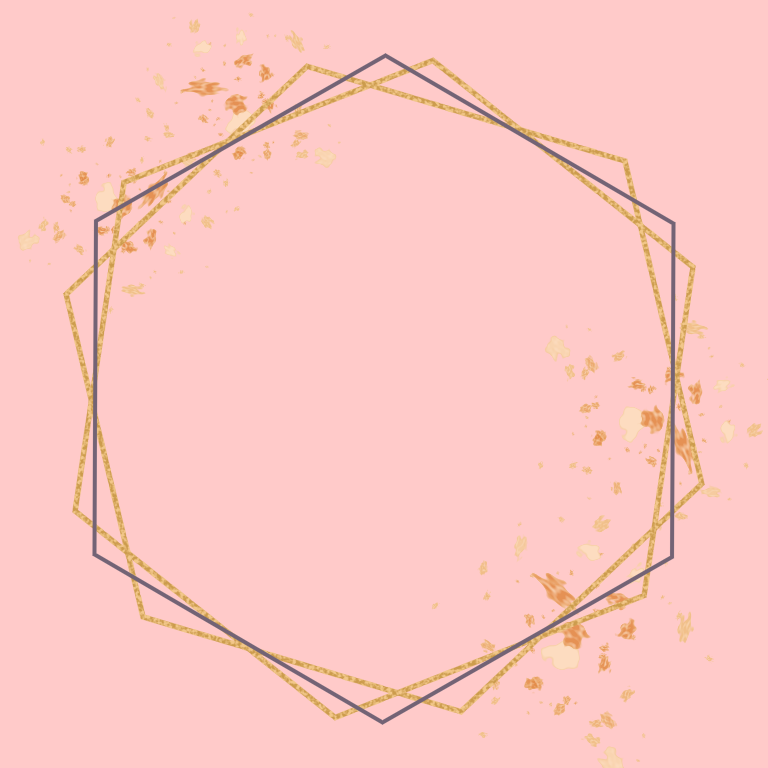
Give the GLSL for this background, as a WebGL 1 fragment shader.

```glsl
precision highp float;
// Three overlapping hexagon outlines, two of them glittering gold, with splatters of gold leaf on pink.
uniform vec2 u_resolution;

const vec3 ORANGE = vec3(0.89, 0.55, 0.29);
const vec3 GOLD = vec3(0.94, 0.75, 0.52);
const vec3 CREAM = vec3(0.99, 0.87, 0.75);

float hash(float n) {
  return fract(sin(n * 12.9898) * 4375.85);
}

vec2 gradient(vec2 cell) {
  float angle = 6.2832 * fract(sin(dot(cell, vec2(127.1, 311.7))) * 4375.85);
  return vec2(cos(angle), sin(angle));
}

float gradientNoise(vec2 p) {
  vec2 i = floor(p), f = fract(p);
  vec2 u = f * f * (3.0 - 2.0 * f), e = vec2(1.0, 0.0);
  float low = mix(dot(gradient(i), f), dot(gradient(i + e), f - e), u.x);
  float high = mix(dot(gradient(i + e.yx), f - e.yx), dot(gradient(i + 1.0), f - 1.0), u.x);
  return mix(low, high, u.y);
}

vec2 rotate(vec2 p, float angle) {
  float c = cos(angle), s = sin(angle);
  return vec2(c * p.x - s * p.y, s * p.x + c * p.y);
}

// Signed distance to the sides of a hexagon with one corner turned from the top
float hexagon(vec2 p, float apothem, float turn) {
  float sector = mod(atan(p.x, p.y) + turn, 1.047198) - 0.523599;
  return length(p) * cos(sector) - apothem;
}

float stroke(float d, float halfWidth, float pixel) {
  return 1.0 - smoothstep(halfWidth - pixel * 0.7, halfWidth + pixel * 0.7, abs(d));
}

// One torn, mottled piece of leaf
void flake(inout vec3 color, vec2 p, vec2 center, vec2 size, float tilt, vec3 tint, float soft) {
  vec2 q = rotate(p - center, -tilt) / size;
  if (dot(q, q) > 6.0) return;
  float torn = gradientNoise(q * 1.5 + center * 7.3 + 20.0);
  float mottle = gradientNoise(q * 2.6 + center * 3.1 + 50.0);
  float d = (length(q) - 0.95 + torn * 0.9) * min(size.x, size.y);
  vec3 leaf = mix(tint, CREAM, clamp(0.15 + mottle * 1.1, 0.0, 0.8));
  leaf = mix(leaf, GOLD, 0.45 * smoothstep(-0.08, 0.0, d));
  color = mix(color, leaf, 0.92 * (1.0 - smoothstep(-soft, soft, d)));
}

// A cluster of leaf around its central blob; mirror is 1 or -1
void splatter(inout vec3 color, vec2 p, float angle, float scale, float mirror, float pixel) {
  vec2 q = rotate(p, -angle) / scale;
  q.y *= mirror;
  float soft = pixel / scale;
  if (dot(q, q) > 20.0) return;

  // Fine crumbs, paler away from the middle
  for (int i = 0; i < 52; i++) {
    float n = float(i) + 1.0;
    float reach = 0.65 + 2.7 * pow(hash(n + 0.3), 1.2);
    float theta = n * 2.39996;
    float size = mix(0.025, 0.15, pow(hash(n * 1.7), 2.5));
    vec3 tint = mix(ORANGE, GOLD, smoothstep(0.9, 2.4, reach + hash(n * 2.3) - 0.5));
    flake(color, q, reach * vec2(cos(theta), sin(theta)),
          size * vec2(1.35, 0.9), n, tint, soft);
  }

  // Pale pieces
  flake(color, q, vec2(-0.35, 0.35), vec2(0.42, 0.33), 0.6, CREAM, soft);
  flake(color, q, vec2(-3.0, 0.0), vec2(0.29, 0.25), 0.2, mix(GOLD, CREAM, 0.7), soft);
  flake(color, q, vec2(1.65, -0.95), vec2(0.27, 0.20), 1.0, CREAM, soft);
  flake(color, q, vec2(0.85, -1.8), vec2(0.23, 0.14), 2.1, CREAM, soft);
  flake(color, q, vec2(2.25, 0.5), vec2(0.25, 0.13), -0.6, mix(GOLD, CREAM, 0.4), soft);
  flake(color, q, vec2(-0.62, -2.47), vec2(0.31, 0.14), -0.5, GOLD, soft);

  // Saturated pieces
  flake(color, q, vec2(0.0), vec2(0.34, 0.27), 0.4, ORANGE, soft);
  flake(color, q, vec2(1.0, 0.0), vec2(0.5, 0.21), 0.52, ORANGE, soft);
  flake(color, q, vec2(-0.8, 1.15), vec2(0.19, 0.15), 0.9, ORANGE, soft);
  for (int i = 0; i < 2; i++) {
    float side = float(i) * 2.0 - 1.0;
    flake(color, q, vec2(0.08 + 0.36 * side, -1.22), vec2(0.25, 0.16), side, ORANGE, soft);
  }
}

void main() {
  vec2 p = gl_FragCoord.xy / u_resolution;
  float pixel = 1.0 / min(u_resolution.x, u_resolution.y);
  vec3 color = vec3(1.0, 0.793, 0.789);

  // Leaf at the upper left and the lower right
  splatter(color, p - vec2(0.307, 0.863), 2.62, 0.045, 1.0, pixel);
  splatter(color, p - vec2(0.159, 0.733), 0.37, 0.044, 1.0, pixel);
  splatter(color, p - vec2(0.849, 0.452), -0.66, 0.052, -1.0, pixel);
  splatter(color, p - vec2(0.745, 0.173), 1.88, 0.058, 1.0, pixel);

  // Glittering gold frames
  vec2 c = p - vec2(0.5, 0.4935);
  float glitter = gradientNoise(p * 210.0) + 0.5 * gradientNoise(p * 390.0 + 9.0);
  vec3 foil = mix(vec3(0.80, 0.61, 0.30), vec3(0.95, 0.78, 0.54), smoothstep(-0.4, 0.45, glitter));
  float width = 0.0036 + 0.0007 * glitter;
  color = mix(color, foil, stroke(hexagon(c, 0.374, 0.234), width, pixel));
  color = mix(color, foil, stroke(hexagon(c, 0.3745, -0.1475), width, pixel));

  // Plain grey frame on top
  color = mix(color, vec3(0.45, 0.39, 0.46), stroke(hexagon(c, 0.376, -0.0045), 0.0026, pixel));
  gl_FragColor = vec4(color, 1.0);
}
```
